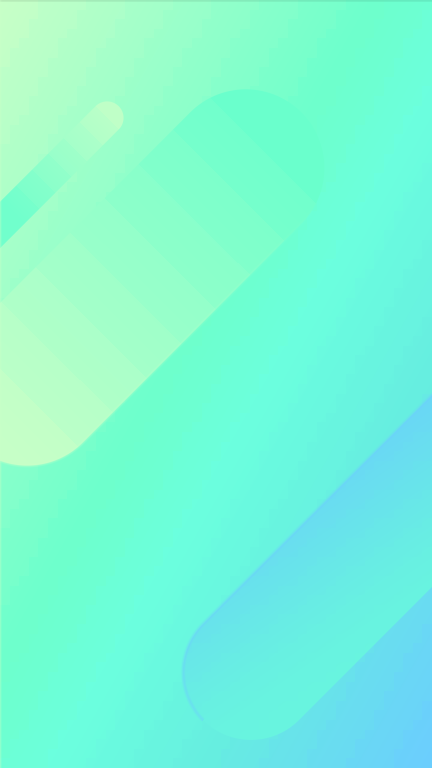
This background is drawn by a Shadertoy shader. Its source:

```glsl
const vec3 LIME = vec3(0.79, 1.00, 0.78);
const vec3 MINT = vec3(0.43, 1.00, 0.80);
const vec3 AQUA = vec3(0.42, 1.00, 0.87);
const vec3 TEAL = vec3(0.40, 0.93, 0.88);
const vec3 SKY  = vec3(0.42, 0.80, 1.00);

// Position along a linear gradient from a to b, clamped to 0..1
float gradient(vec2 p, vec2 a, vec2 b) {
    vec2 axis = b - a;
    return clamp(dot(p - a, axis) / dot(axis, axis), 0.0, 1.0);
}

// Signed distance to a capsule with end centres a and b
float capsule(vec2 p, vec2 a, vec2 b, float radius) {
    return length(p - mix(a, b, gradient(p, a, b))) - radius;
}

float coverage(float dist, float pixel) {
    return 1.0 - smoothstep(-0.7 * pixel, 0.7 * pixel, dist);
}

// Thin soft line along a shape's outline
float rim(float dist, float width) {
    return 1.0 - smoothstep(0.0, width, abs(dist));
}

// Blend a smooth ramp with flat bands
float banded(float t, float coarse, float count, float amount) {
    return mix(t, (floor(coarse * count) + 0.5) / count, amount);
}

// Diagonal sweep from lime through mint and aqua to sky
vec3 backdrop(float t) {
    vec3 color = mix(LIME, MINT, clamp(t / 0.43, 0.0, 1.0));
    color = mix(color, AQUA, clamp((t - 0.45) / 0.11, 0.0, 1.0));
    color = mix(color, TEAL, clamp((t - 0.56) / 0.18, 0.0, 1.0));
    return mix(color, SKY, clamp((t - 0.74) / 0.26, 0.0, 1.0));
}

float diagonal(vec2 p, float height) {
    return 0.5 * (p.x + 1.0 - p.y / height);
}

void mainImage(out vec4 fragColor, in vec2 fragCoord) {
    // Canvas width is one unit; cells give the bands stepped borders
    vec2 p = fragCoord / iResolution.x;
    float height = iResolution.y / iResolution.x;
    float pixel = 1.0 / iResolution.x;
    vec2 cell = (floor(p * 45.0) + 0.5) / 45.0;

    float sweep = banded(diagonal(p, height), diagonal(cell, height), 20.0, 0.5);
    vec3 color = backdrop(sweep);

    // Large pill, pale at its lower end, with a faint warm lower rim
    vec2 low = vec2(0.063, 0.882);
    vec2 high = vec2(0.569, 1.389);
    float pill = capsule(p, low, high, 0.182);
    float along = gradient(p, low - 0.09, high + 0.04);
    vec3 pillColor = mix(LIME, MINT, banded(along, along, 8.0, 0.65));
    color = mix(color, pillColor, coverage(pill, pixel));
    float lowerSide = step(p.y - p.x, low.y - low.x) * (1.0 - along);
    color = mix(color, LIME, 0.4 * lowerSide * rim(pill, 0.006));

    // Thin pill, pale at its rounded tip
    vec2 tip = vec2(0.248, 1.505);
    float streak = capsule(p, tip - 0.35, tip, 0.038);
    float tipFade = gradient(p, tip - 0.22, tip);
    vec3 streakColor = mix(MINT, LIME, 0.85 * banded(tipFade, tipFade, 6.0, 0.5));
    color = mix(color, streakColor, coverage(streak, pixel));

    // Lower pill, with a blue line on its upper edge
    vec2 heel = vec2(0.581, 0.222);
    float band = capsule(p, heel, heel + 0.7, 0.157);
    vec2 fadeStart = vec2(1.0, 0.859);
    vec2 fadeEnd = vec2(1.254, 0.493);
    float fade = banded(gradient(p, fadeStart, fadeEnd), gradient(cell, fadeStart, fadeEnd), 8.0, 0.3);
    vec3 bandColor = mix(SKY, mix(TEAL, AQUA, 0.4 * fade), smoothstep(-0.5, 0.85, fade));
    color = mix(color, bandColor, coverage(band, pixel));
    float upperSide = step(heel.y - heel.x, p.y - p.x);
    color = mix(color, SKY, 0.4 * upperSide * rim(band, 0.007));

    // Faint dark top border and pale left border
    color *= 1.0 - 0.08 * (1.0 - smoothstep(0.002, 0.006, height - p.y));
    color = mix(color, LIME, 0.35 * (1.0 - smoothstep(0.001, 0.005, p.x)));

    fragColor = vec4(color, 1.0);
}
```
